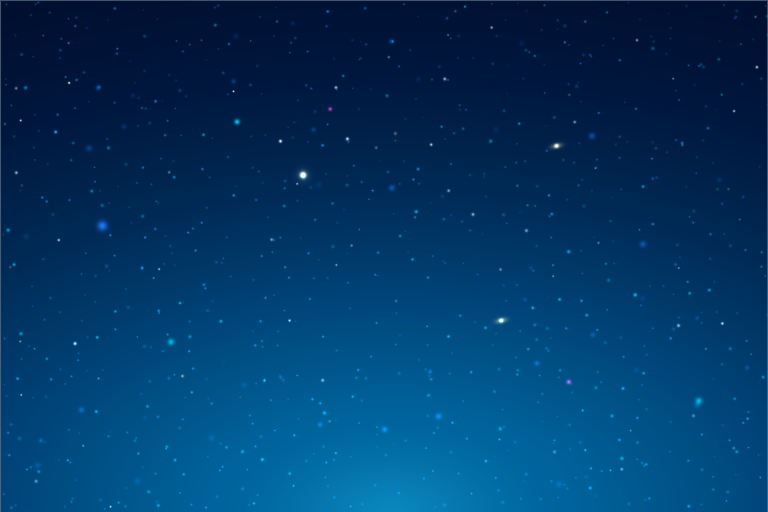
A Shadertoy shader for this background:

```glsl
// Night sky: a wide elliptical blue glow rises from the bottom centre,
// with cellular layers of small coloured stars scattered over it
// and a few larger stars and tilted galaxies as landmarks.

vec3 hash3(vec2 cell) {
    vec3 q = fract(cell.xyx * vec3(0.1031, 0.1030, 0.0973));
    q += dot(q, q.yxz + 33.33);
    return fract((q.xxy + q.yzz) * q.zyx);
}

float glow(vec2 offset, float radius) {
    return exp(-dot(offset, offset) / (radius * radius));
}

// Blue ramp over the elliptical distance from the horizon glow
vec3 skyColor(float d) {
    vec3 c = mix(vec3(0.05, 0.55, 0.77), vec3(0.0, 0.39, 0.61), smoothstep(-0.06, 0.20, d));
    c = mix(c, vec3(0.0, 0.25, 0.45), clamp((d - 0.19) / 0.26, 0.0, 1.0));
    c = mix(c, vec3(0.0, 0.17, 0.34), clamp((d - 0.45) / 0.17, 0.0, 1.0));
    c = mix(c, vec3(0.0, 0.09, 0.24), clamp((d - 0.62) / 0.23, 0.0, 1.0));
    return mix(c, vec3(0.0, 0.06, 0.19), clamp((d - 0.85) / 0.2, 0.0, 1.0));
}

// One star at most per cell, kept away from the cell walls
float starLayer(vec2 p, float cells, float density, float radius, float seed) {
    vec2 id = floor(p * cells);
    vec3 place = hash3(id + seed);
    vec3 trait = hash3(id + seed + 57.0);
    vec2 offset = (fract(p * cells) - 0.1 - 0.8 * place.xy) / cells;
    float size = radius * mix(0.7, 1.25, trait.x);
    return step(place.z, density) * mix(0.25, 1.0, trait.y * trait.y) * glow(offset, size);
}

// Bright core with a slanted, flattened halo
vec3 galaxy(vec2 offset) {
    vec2 q = mat2(0.98, -0.2, 0.2, 0.98) * offset;
    return vec3(0.9, 0.82, 0.55) * glow(q, 0.0038)
         + vec3(0.42, 0.38, 0.2) * glow(q * vec2(1.0, 2.2), 0.011);
}

void mainImage(out vec4 fragColor, in vec2 fragCoord) {
    vec2 p = fragCoord / iResolution.y;
    float width = iResolution.x / iResolution.y;
    float d = length(vec2(0.55 * (p.x - 0.51 * width), p.y));
    vec3 color = skyColor(d);

    // Scattered teal, blue and white stars, thinning toward the glow
    float thinning = smoothstep(0.08, 0.4, d);
    for (int i = 0; i < 3; i++) {
        float k = float(i);
        vec3 teal = mix(vec3(0.0, 0.5, 0.55), vec3(0.05, 0.3, 0.65), k * 0.35);
        color += teal * starLayer(p, 13.0 + 4.0 * k, 0.6, 0.0027 - 0.0004 * k, 11.0 + 23.0 * k);
    }
    color += vec3(0.02, 0.2, 0.42) * starLayer(p, 9.0, 0.3, 0.005, 83.0);
    color += vec3(0.9, 0.85, 0.8) * thinning * starLayer(p, 10.0, 0.5, 0.0024, 131.0);
    color += vec3(0.7, 0.5, 0.2) * thinning * starLayer(p, 6.0, 0.15, 0.0028, 179.0);

    // Landmark stars and galaxies
    vec2 s = vec2(p.x * 1.5 / width, p.y);
    color += vec3(1.0, 0.97, 0.9) * (1.4 * glow(s - vec2(0.592, 0.658), 0.0055)
                                  + 0.12 * glow(s - vec2(0.592, 0.658), 0.013));
    color += galaxy(s - vec2(1.087, 0.715)) + galaxy(s - vec2(0.979, 0.374));
    color += vec3(0.12, 0.3, 0.65) * glow(s - vec2(0.2, 0.559), 0.009);
    color += vec3(0.0, 0.65, 0.7) * glow(s - vec2(0.463, 0.762), 0.005);
    color += vec3(0.0, 0.45, 0.4) * glow(s - vec2(0.334, 0.332), 0.006);
    color += vec3(0.0, 0.45, 0.4) * glow(s - vec2(1.365, 0.217), 0.006);
    color += vec3(0.75, 0.15, 0.55) * (glow(s - vec2(0.645, 0.787), 0.0035)
                                    + glow(s - vec2(1.111, 0.254), 0.004));

    // Thin pale rim along the top and sides
    float rim = min(min(p.x, width - p.x), 1.0 - p.y);
    color = mix(color, vec3(0.4, 0.48, 0.56), 0.65 * (1.0 - smoothstep(0.0008, 0.0032, rim)));

    fragColor = vec4(clamp(color, 0.0, 1.0), 1.0);
}
```
